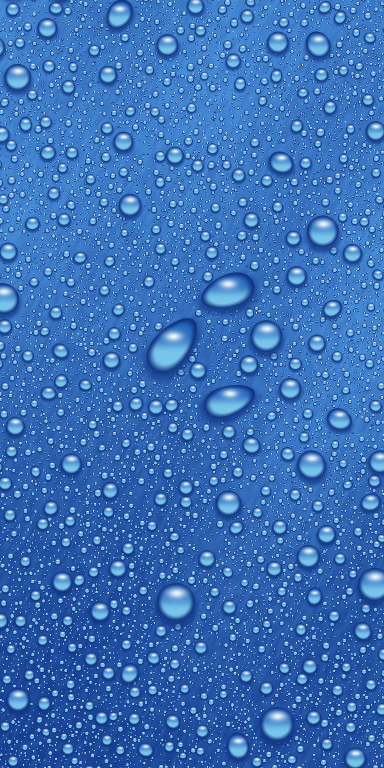
Give the GLSL for this texture, as a WebGL 1 fragment shader.

```glsl
precision highp float;
uniform vec2 u_resolution;

const int LAYERS = 6;
const vec3 DEEP_BLUE = vec3(0.10, 0.26, 0.58);
const vec3 SKY_BLUE = vec3(0.24, 0.49, 0.79);
const vec3 RIM = vec3(0.05, 0.18, 0.49);
const vec3 BODY = vec3(0.16, 0.42, 0.75);
const vec3 CYAN = vec3(0.47, 0.77, 0.92);
const vec3 SHINE = vec3(0.93, 0.98, 0.99);
// Turns the canvas so that y runs along the steep run-off direction
const mat2 TILT = mat2(0.883, 0.469, -0.469, 0.883);

struct Drop {
  vec2 centre;
  float radius;
  float stretch;
  float angle;
};

vec2 hash2(vec2 p) {
  vec3 q = fract(p.xyx * vec3(0.1031, 0.1030, 0.0973));
  q += dot(q, q.yzx + 33.33);
  return fract((q.xx + q.yz) * q.zy);
}

float noise(vec2 p) {
  vec2 i = floor(p);
  vec2 f = fract(p);
  f = f * f * (3.0 - 2.0 * f);
  float low = mix(hash2(i).x, hash2(i + vec2(1.0, 0.0)).x, f.x);
  float high = mix(hash2(i + vec2(0.0, 1.0)).x, hash2(i + 1.0).x, f.x);
  return mix(low, high, f.y);
}

// Layer 0 holds the largest drops; each next layer is finer
float cellSize(float layer) {
  return 0.25 * pow(0.56, layer);
}

vec2 firstCell(vec2 p, float layer) {
  return floor(TILT * p / cellSize(layer) - 0.5);
}

Drop dropAt(vec2 cell, float layer) {
  float size = cellSize(layer);
  vec2 place = hash2(cell + layer * 37.0 + 200.0);
  vec2 form = hash2(cell + layer * 53.0 + 391.0);
  vec2 turned = (cell + 0.5 + 0.66 * (place - 0.5)) * size;
  float streak = noise(turned * vec2(26.0, 5.0) + 50.0);
  float density = layer < 0.5 ? 0.5 : (layer < 1.5 ? 0.72 : 0.95);
  density *= layer > 3.5 ? 0.6 + 0.8 * streak : 1.0;
  float seed = fract(form.y * 17.0);
  float stretch = 1.0 + (layer < 0.5 ? 0.8 : 0.22) * smoothstep(0.55, 1.0, seed);
  float radius = size * mix(0.12, 0.215, form.x * sqrt(form.x)) * step(form.y, density);
  return Drop(turned * TILT, radius, stretch, seed * 40.0);
}

// Distance scaled to 1 on the edge of a slightly egg-shaped drop
float outline(vec2 q, Drop drop) {
  float c = cos(drop.angle);
  float s = sin(drop.angle);
  q = vec2(c * q.x + s * q.y, c * q.y - s * q.x);
  q.x /= drop.stretch;
  q.y *= 1.0 + 0.25 * (drop.stretch - 1.0) * q.x;
  return length(q);
}

// True where a larger drop has already absorbed this one
bool absorbed(Drop drop, float layer) {
  for (int i = 0; i < LAYERS; i++) {
    float larger = float(i);
    if (larger > layer - 0.5) break;
    vec2 first = firstCell(drop.centre, larger);
    for (int k = 0; k < 4; k++) {
      Drop big = dropAt(first + vec2(mod(float(k), 2.0), floor(float(k) / 2.0)), larger);
      if (big.radius <= 0.0) continue;
      float edge = outline((drop.centre - big.centre) / big.radius, big);
      if ((edge - 1.08) * big.radius < drop.radius) return true;
    }
  }
  return false;
}

vec3 background(vec2 p, float height) {
  vec2 turned = TILT * p;
  float cloud = noise(turned * vec2(3.0, 1.6) + 8.0) - 0.5;
  float grain = noise(turned * vec2(130.0, 40.0) + 90.0) - 0.5;
  float light = 0.27 + 0.75 * smoothstep(0.0, 0.72, height);
  return mix(DEEP_BLUE, SKY_BLUE, light + 0.5 * cloud + 0.32 * grain);
}

// Lit from above, with a refracted glow in the lower half
vec3 dropFace(vec2 q, float edge, float fineness) {
  vec3 face = mix(BODY, CYAN, smoothstep(0.5, -0.45, q.y));
  face = mix(face, RIM, smoothstep(0.66, 1.0, edge) * 0.95);
  vec2 glint = (q - vec2(0.04, 0.46)) / (vec2(0.56, 0.3) * (1.0 + 0.35 * fineness));
  return mix(face, SHINE, 0.97 * exp(-1.3 * dot(glint, glint)));
}

vec3 paintDrop(vec3 color, vec2 p, Drop drop) {
  vec2 q = (p - drop.centre) / drop.radius;
  float edge = outline(q, drop);
  float soft = 0.6 / (u_resolution.x * drop.radius);
  float fineness = 1.0 - smoothstep(0.004, 0.02, drop.radius);
  float shadow = 1.0 - smoothstep(0.85, 1.35, outline(q + vec2(0.0, 0.25), drop));
  color = mix(color, RIM, 0.65 * shadow);
  vec3 face = dropFace(q, edge, fineness);
  return mix(color, face, 1.0 - smoothstep(1.0 - soft, 1.0 + soft, edge));
}

void main() {
  vec2 p = gl_FragCoord.xy / u_resolution.x;
  vec3 color = background(p, gl_FragCoord.y / u_resolution.y);
  // Paint from the finest spray up to the largest drops
  for (int i = 0; i < LAYERS; i++) {
    float layer = float(LAYERS - 1 - i);
    vec2 first = firstCell(p, layer);
    for (int k = 0; k < 4; k++) {
      Drop drop = dropAt(first + vec2(mod(float(k), 2.0), floor(float(k) / 2.0)), layer);
      float reach = drop.radius * (drop.stretch + 0.8);
      if (distance(p, drop.centre) < reach && !absorbed(drop, layer)) {
        color = paintDrop(color, p, drop);
      }
    }
  }
  gl_FragColor = vec4(color, 1.0);
}
```
